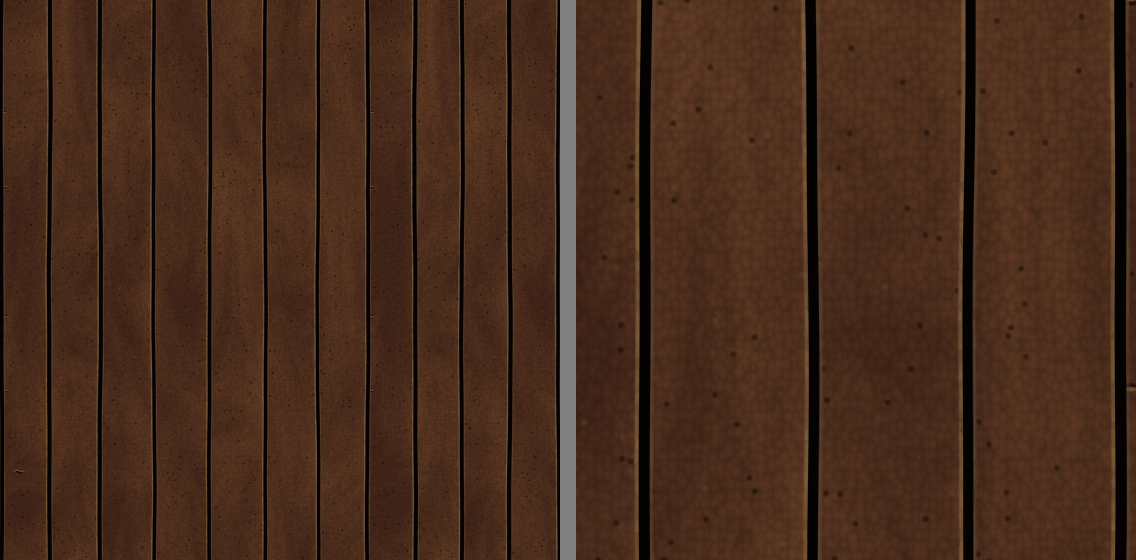
Left: the whole. Right: its middle third, enlarged.
Write a WebGL 1 fragment shader that draws this texture.

```glsl
precision highp float;
// Eleven upright brown planks of uneven width, parted by thin black gaps.
// Seams come from a sine series; warped sines mottle the wood, cellular
// noise adds pebbled grain and pits, and worn edges catch a tan light.
uniform vec2 u_resolution;

const float PI = 3.14159;
const float PLANKS = 11.0;
const float SPACING = 0.0904;       // mean distance between seams
const float FIRST_SEAM = 0.0026;
const float BEND = 0.0011;          // sideways wander of the seams
const float GAP_HALF = 0.0034;
const float EDGE_WIDTH = 0.0021;
const float TWIN_STEP = 7.0;        // plank 7 wears like plank 0
const float GRAIN_SCALE = 210.0;
const float GRAIN_DEPTH = 0.24;
const float PIT_SCALE = 100.0;

const vec3 GAP_COLOR = vec3(0.020, 0.009, 0.006);
const vec3 DEEP_WOOD = vec3(0.245, 0.135, 0.090);
const vec3 PALE_WOOD = vec3(0.350, 0.215, 0.128);
const vec3 EDGE_TAN = vec3(0.490, 0.365, 0.230);
const vec3 EDGE_DULL = vec3(0.350, 0.260, 0.190);

float hash(vec2 p) {
  return fract(sin(dot(p, vec2(12.99, 78.23))) * 4375.85);
}

// x: distance to the nearest cell point, y: random value of that cell
vec2 cellular(vec2 p) {
  vec2 base = floor(p);
  vec2 nearest = vec2(8.0, 0.0);
  for (int j = -1; j <= 1; j++) {
    for (int i = -1; i <= 1; i++) {
      vec2 cell = base + vec2(float(i), float(j));
      vec2 point = cell + 0.15 + 0.7 * vec2(hash(cell), hash(cell + 31.7));
      float d = length(p - point);
      if (d < nearest.x) nearest = vec2(d, hash(cell + 73.1));
    }
  }
  return nearest;
}

// Layered sines, each layer turned and warped by the one before
float mottle(vec2 p) {
  float sum = 0.0;
  float amplitude = 0.5;
  for (int i = 0; i < 5; i++) {
    p = mat2(0.8, 0.6, -0.6, 0.8) * p * 1.65 + 1.7;
    p += 0.7 * sin(p.yx * 0.9);
    sum += amplitude * sin(p.x) * cos(p.y);
    amplitude *= 0.72;
  }
  return sum;
}

float seamX(float index, float y) {
  float t = index * PI / PLANKS;
  float uneven = 0.0154 * sin(t) - 0.0074 * sin(2.0 * t) - 0.0063 * sin(3.0 * t);
  float turn = 2.0 * PI * y;
  float wander = sin(turn + 2.4 * index) + 0.5 * sin(2.0 * turn + 4.1 * index)
               + 0.25 * sin(5.0 * turn + 1.3 * index);
  return FIRST_SEAM + SPACING * index + uneven + BEND * wander;
}

// Soft elliptical mark
float mark(vec2 offset, vec2 radius) {
  return 1.0 - smoothstep(0.4, 1.2, length(offset / radius));
}

void main() {
  vec2 uv = gl_FragCoord.xy / u_resolution;
  float soft = 0.75 / min(u_resolution.x, u_resolution.y);

  // Find the plank and the distances to its two seams
  float plank = -1.0;
  float left = 1.0;
  float right = 1.0;
  for (int i = 0; i < 12; i++) {
    float d = uv.x - seamX(float(i), uv.y);
    if (d >= 0.0) { plank = float(i); left = d; }
    else right = min(right, -d);
  }
  float twin = mod(plank, TWIN_STEP);
  vec2 local = vec2(left + twin * 1.37, uv.y);

  // Mottled wood with a slight tone of its own on each plank
  float tone = 0.48 + 0.50 * mottle(local * vec2(13.0, 6.0))
             + 0.28 * (hash(vec2(plank, 4.0)) - 0.5) - 0.18 * step(twin, 0.5);
  vec3 color = mix(DEEP_WOOD, PALE_WOOD, clamp(tone, 0.0, 1.0));

  // Pebbled grain, dark pits and a few pale flecks
  vec2 grain = cellular(local * GRAIN_SCALE * vec2(1.0, 0.8));
  color *= 1.0 + GRAIN_DEPTH * (0.42 - grain.x) + 0.10 * (grain.y - 0.5);
  vec2 pit = cellular(local * PIT_SCALE);
  float dot_ = 1.0 - smoothstep(0.08, 0.26, pit.x);
  color *= 1.0 - 0.40 * dot_ * step(0.93, pit.y);
  color = mix(color, EDGE_TAN, 0.22 * dot_ * step(pit.y, 0.02));

  // Nicks on the left edge of the twin planks, one scar on the first
  float nickY = abs(abs(uv.y - 0.551) - 0.182) - 0.066;
  vec2 nick = vec2(left - 0.006, nickY);
  float twinMask = step(twin, 0.5) * step(0.0, plank);
  color *= 1.0 - 0.6 * twinMask * mark(nick - vec2(0.0, 0.002), vec2(0.005, 0.002));
  color = mix(color, EDGE_TAN, 0.7 * twinMask * mark(nick, vec2(0.005, 0.0016)));
  vec2 scar = uv - vec2(0.034, 0.159);
  scar.y += 0.0012 * sin(scar.x * 420.0);
  color = mix(color, EDGE_TAN, 0.7 * mark(scar, vec2(0.013, 0.002)));
  color = mix(color, GAP_COLOR, 0.9 * mark(scar + vec2(0.0, 0.0025), vec2(0.007, 0.002)));

  // Worn rims, brighter on the right side, then the black gaps
  float gap = GAP_HALF * (0.88 + 0.24 * hash(vec2(plank + step(right, left), 9.0)));
  float wear = 0.72 + 0.25 * mottle(vec2(plank * 3.0, uv.y * 22.0)) + 0.3 * (grain.y - 0.5);
  float rimL = 1.0 - smoothstep(EDGE_WIDTH * 0.5, EDGE_WIDTH * 1.4, left - gap);
  float rimR = 1.0 - smoothstep(EDGE_WIDTH * 0.7, EDGE_WIDTH * 1.6, right - gap);
  color += 0.05 * EDGE_TAN * exp(-max(right - gap, 0.0) / 0.006);
  color = mix(color, EDGE_DULL, rimL * clamp(wear, 0.0, 1.0));
  color = mix(color, EDGE_TAN, rimR * clamp(wear, 0.0, 1.0));
  float solid = smoothstep(gap - soft, gap + soft, min(left, right));
  gl_FragColor = vec4(mix(GAP_COLOR, color, solid), 1.0);
}
```
